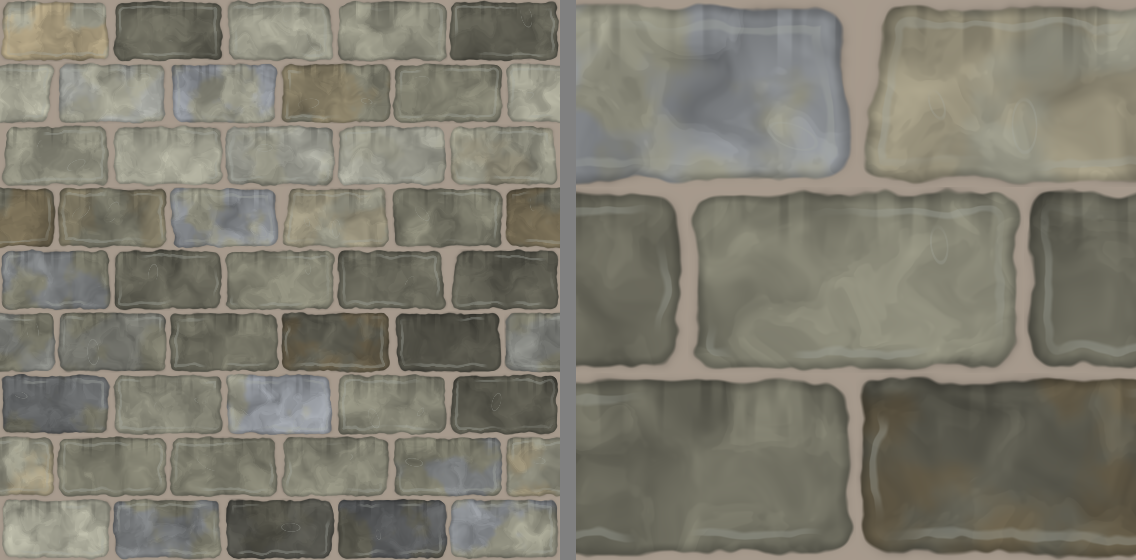
Left: the whole. Right: its middle third, enlarged.
Give the GLSL for this texture, as a WebGL 1 fragment shader.

```glsl
precision highp float;
// Weathered grey-green stone bricks in running bond, five across and nine down, with pale mortar.

uniform vec2 u_resolution;

#define GRID vec2(5.0, 9.0)
#define BRICK_HALF vec2(0.0957, 0.0514)
#define CORNER 0.014
#define EDGE_WEAR 0.0055
#define SIDE_LEAN 0.13
#define MORTAR vec3(0.650, 0.602, 0.550)
#define STONE_DARK vec3(0.315, 0.310, 0.272)
#define STONE_MID vec3(0.485, 0.480, 0.420)
#define STONE_LIGHT vec3(0.615, 0.612, 0.552)
#define GLAZE vec3(0.650, 0.665, 0.635)

float hash(vec2 p) {
  vec3 q = fract(p.xyx * vec3(0.1031, 0.1030, 0.0973));
  q += dot(q, q.yzx + 33.33);
  return fract((q.x + q.y) * q.z);
}

// One random value per brick and channel
float pick(vec2 id, float channel) {
  return hash(id + channel * vec2(17.3, 9.1) + 3.0);
}

float noise(vec2 p) {
  vec2 i = floor(p), f = fract(p);
  f = f * f * (3.0 - 2.0 * f);
  return mix(mix(hash(i), hash(i + vec2(1.0, 0.0)), f.x),
             mix(hash(i + vec2(0.0, 1.0)), hash(i + vec2(1.0, 1.0)), f.x), f.y);
}

float fbm(vec2 p) {
  float sum = 0.0, gain = 0.5;
  for (int i = 0; i < 4; i++) {
    sum += gain * noise(p);
    p = mat2(1.6, 1.2, -1.2, 1.6) * p + 5.7;
    gain *= 0.5;
  }
  return sum / 0.9375;
}

// Signed distance to a worn brick with leaning sides, negative inside
float brickDistance(vec2 q, vec2 id, vec2 seed) {
  float skew = 2.0 * pick(id, q.x < 0.0 ? 1.0 : 2.0) - 1.0;
  float lean = SIDE_LEAN * skew * skew * skew;
  vec2 size = BRICK_HALF;
  size.x += lean * q.y - abs(lean) * size.y;
  float radius = CORNER * (0.6 + 0.8 * noise(q * 12.0 + seed));
  vec2 e = abs(q) - size + radius;
  float d = length(max(e, 0.0)) + min(max(e.x, e.y), 0.0) - radius;
  d += EDGE_WEAR * (noise(q * 48.0 + seed) - 0.5);
  return d + 0.4 * EDGE_WEAR * (noise(q * 140.0 + seed) - 0.5);
}

// Base tone with blotchy washes, tinted patches and streaks from the top
vec3 stoneColor(vec2 q, vec2 id, vec2 seed) {
  float tone = pick(id, 3.0);
  vec3 stone = mix(STONE_DARK, STONE_MID, smoothstep(0.0, 0.36, tone));
  stone = mix(stone, STONE_LIGHT, smoothstep(0.42, 1.0, tone));

  vec2 warp = 0.7 * vec2(noise(q * 40.0 + seed), noise(q * 40.0 + seed + 8.0));
  float cloud = fbm(q * 20.0 + seed + warp);
  float wash = fbm(q * 30.0 + seed + warp + 21.0);
  float layers = smoothstep(0.46, 0.52, wash) + smoothstep(0.58, 0.62, wash);
  stone *= 1.0 + 0.55 * (cloud - 0.5) + 0.055 * (layers - 0.8);

  float patchMask = smoothstep(0.36, 0.56, fbm(q * 16.0 + seed + 40.0));
  float kind = pick(id, 4.0);
  stone *= mix(vec3(1.0), vec3(0.95, 0.98, 1.13), patchMask * smoothstep(0.68, 0.82, kind));
  stone *= mix(vec3(1.0), vec3(1.06, 0.98, 0.88), patchMask * smoothstep(0.28, 0.12, kind));

  float streak = smoothstep(0.48, 0.8, noise(vec2(q.x * 150.0, q.y * 16.0) + seed));
  return stone * (1.0 - 0.14 * streak * smoothstep(0.005, 0.045, q.y));
}

// Faint broken elliptical scratches on some bricks
float scratches(vec2 q, vec2 id, vec2 seed) {
  float mark = 0.0;
  for (int i = 0; i < 2; i++) {
    float k = 10.0 + 5.0 * float(i);
    vec2 v = q - vec2(0.13, 0.06) * (vec2(pick(id, k), pick(id, k + 1.0)) - 0.5);
    float a = 3.14159 * pick(id, k + 2.0);
    v = mat2(cos(a), -sin(a), sin(a), cos(a)) * v;
    float ring = abs(length(v * vec2(1.0, 2.2)) - mix(0.008, 0.024, pick(id, k + 3.0)));
    mark += step(0.62, pick(id, k + 4.0)) * (1.0 - smoothstep(0.0004, 0.0018, ring));
  }
  return min(mark, 1.0) * smoothstep(0.35, 0.65, noise(q * 55.0 + seed + 13.0));
}

void main() {
  // Running bond: odd rows shift by half a brick and wrap at the sides
  vec2 cell = gl_FragCoord.xy / u_resolution * GRID;
  float row = floor(cell.y);
  cell.x += 0.5 * mod(row, 2.0);
  vec2 id = vec2(mod(floor(cell.x), GRID.x), row);
  vec2 q = (fract(cell) - 0.5) / GRID;
  vec2 seed = id * vec2(31.7, 47.3) + 60.0;
  float d = brickDistance(q, id, seed);
  float inside = -d;

  // Dark rim and a patchy glazed line set in from the edge
  vec3 stone = stoneColor(q, id, seed);
  stone *= 1.0 - 0.2 * (1.0 - smoothstep(0.0, 0.007, inside));
  float offset = inside - 0.0105 - 0.005 * (noise(q * 38.0 + seed + 4.0) - 0.5);
  float band = smoothstep(-0.0035, -0.0022, offset) * (1.0 - smoothstep(0.0004, 0.003, offset));
  band *= smoothstep(0.32, 0.68, noise(q * 26.0 + seed + 30.0));
  stone = mix(stone, GLAZE, 0.34 * band + 0.25 * scratches(q, id, seed));

  // Mortar with a soft uneven shade beside the bricks
  float shade = exp(-max(d, 0.0) / 0.0018) * noise(q * 30.0 + seed + 17.0);
  vec3 mortar = MORTAR * (1.0 - 0.22 * shade);
  float blur = max(0.0012, 0.75 / u_resolution.y);
  gl_FragColor = vec4(mix(stone, mortar, smoothstep(-blur, blur, d)), 1.0);
}
```
